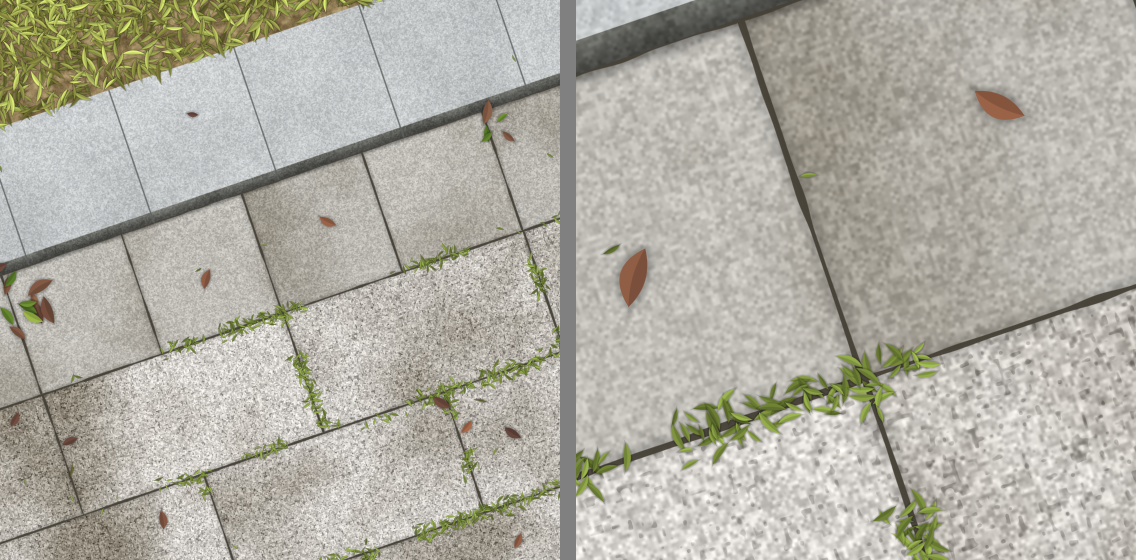
Left, the full canvas; right, a detail of the centre.
This texture is drawn by a Shadertoy shader. Its source:

```glsl
const vec2 TILT = vec2(0.9465, 0.3227);  // cosine and sine of the paving angle
const float ROW = 0.2268;
const float KERB_BACK = 0.215;
const float KERB_EDGE = 0.446;
const float KERB_FOOT = 0.465;
const int GRASS = 0, WEED = 1, FALLEN = 2, CLUSTER = 3;

struct Slab { vec2 joint; vec2 id; };

float hash(vec2 p) {
    vec3 q = fract(p.xyx * 0.1031);
    q += dot(q, q.yzx + 33.33);
    return fract((q.x + q.y) * q.z);
}

float noise(vec2 p) {
    vec2 i = floor(p), f = fract(p);
    f = f * f * (3.0 - 2.0 * f);
    return mix(mix(hash(i), hash(i + vec2(1, 0)), f.x),
               mix(hash(i + vec2(0, 1)), hash(i + 1.0), f.x), f.y);
}

float fbm(vec2 p) {
    float sum = 0.0, weight = 0.5;
    for (int i = 0; i < 4; i++) {
        sum += weight * noise(p);
        p = p * 2.03 + 17.1;
        weight *= 0.5;
    }
    return sum / 0.9375;
}

// Fine stone grain, centred on zero
float grainAt(vec2 w) {
    return 0.65 * noise(w * 430.0) + 0.35 * noise(w.yx * 210.0 + 9.0) - 0.5;
}

float jointDistance(float x, float period) {
    return abs(x - period * round(x / period));
}

float lineMask(float d, float halfWidth, float px) {
    return 1.0 - smoothstep(halfWidth - px, halfWidth + px, d);
}

// Square pavers in the first row, staggered double slabs below
Slab pavingAt(vec2 w) {
    float row = floor((w.y - KERB_FOOT) / ROW);
    bool square = row < 0.5;
    float width = square ? ROW : 2.0 * ROW;
    float x = w.x - (square ? 0.07 : 0.298 + ROW * mod(row - 1.0, 2.0));
    vec2 joint = vec2(jointDistance(x, width), jointDistance(w.y - KERB_FOOT, ROW));
    return Slab(joint, vec2(floor(x / width), row));
}

// Chance that a leaf of the given kind grows or lies at w
float cover(vec2 w, int kind) {
    if (kind == GRASS) {
        float bare = smoothstep(0.08, 0.2, w.y + 0.16 * (noise(w * 14.0) - 0.5));
        return (1.0 - 0.55 * bare) * step(w.y, KERB_BACK + 0.012 * (noise(w * 22.0) - 0.6));
    }
    if (kind == WEED) {
        Slab s = pavingAt(w);
        float d = s.id.y < 0.5 ? s.joint.y : min(s.joint.x, s.joint.y);
        float patches = smoothstep(0.42, 0.75, noise(w * 19.0 + 4.0));
        float side = smoothstep(-0.2, 0.2, w.x);
        return 0.8 * step(KERB_FOOT + 0.1, w.y) * patches * side * (1.0 - smoothstep(0.002, 0.02, d));
    }
    if (kind == FALLEN) return step(KERB_BACK, w.y) * 0.3;
    float d = min(length(w - vec2(-0.139, 0.53)), 1.6 * length(w - vec2(0.765, 0.5)));
    return 0.9 * (1.0 - smoothstep(0.02, 0.075, d));
}

float leafDistance(vec2 q, vec2 size) {
    float t = q.x / size.x;
    return abs(q.y) - size.y * (1.0 - t * t);
}

// Lays one randomly turned leaf per grid cell over the base colour
vec3 scatter(vec3 base, vec2 w, float cell, vec2 size, int kind, float seed,
             vec3 dark, vec3 light, float px) {
    for (int j = -1; j <= 1; j++)
    for (int i = -1; i <= 1; i++) {
        vec2 id = floor(w / cell) + vec2(i, j);
        vec2 key = id + seed;
        vec2 center = (id + vec2(hash(key), hash(key + 51.7))) * cell;
        if (hash(key + 7.3) > cover(center, kind)) continue;
        float angle = 6.2832 * hash(key + 23.1);
        vec2 dir = vec2(cos(angle), sin(angle)), r = w - center;
        vec2 q = vec2(dot(r, dir), dot(r, vec2(-dir.y, dir.x)));
        q.y += 0.15 * q.x * q.x / size.x;
        float d = leafDistance(q, size * mix(0.5, 1.0, hash(key + 5.9)));
        vec3 tint = mix(dark, light, hash(key + 91.3)) * (0.92 + 0.16 * smoothstep(-px, px, q.y));
        base *= 1.0 - 0.2 * smoothstep(0.7 * size.y, 0.0, d);
        base = mix(base, tint, smoothstep(px, -px, d));
    }
    return base;
}

vec3 kerbColor(vec2 w, float px) {
    float grain = grainAt(w);
    float joint = lineMask(jointDistance(w.x - 0.132, 0.2357), 0.0013, px);
    float tone = hash(vec2(floor((w.x - 0.132) / 0.2357), 3.0)) - 0.5;
    vec3 top = vec3(0.765, 0.78, 0.785) + 0.04 * tone + 0.2 * grain + 0.14 * (fbm(w * 8.0) - 0.5);
    vec3 face = vec3(0.37, 0.375, 0.355) + 0.16 * grain + 0.14 * (fbm(w * 20.0) - 0.5);
    face *= mix(1.15, 0.75, smoothstep(KERB_EDGE, KERB_FOOT, w.y));
    vec3 color = mix(top, face, smoothstep(-px, px, w.y - KERB_EDGE));
    return mix(color, vec3(0.36, 0.38, 0.37), 0.85 * joint);
}

vec3 pavingColor(vec2 w, float px) {
    Slab s = pavingAt(w);
    float rough = step(0.5, s.id.y);
    float tone = hash(s.id + 12.0) - 0.5;
    // Brown wear gathers at the lower left and in the last row
    float wear = mix(0.18, 0.6 * smoothstep(0.12, -0.16, w.x) + 0.35 * step(2.5, s.id.y), rough);
    float stain = clamp(wear + 2.0 * (fbm(w * 6.0 + s.id * 3.0) - 0.49), 0.0, 1.0);
    vec3 color = mix(vec3(0.73, 0.72, 0.695), vec3(0.83, 0.815, 0.795), rough) + 0.05 * tone;
    color = mix(color, vec3(0.51, 0.48, 0.42), 0.8 * stain);
    color += mix(0.24, 0.4, rough) * grainAt(w);
    color -= 0.17 * rough * smoothstep(0.68, 0.9, noise(w * 290.0 + 40.0));
    float d = min(s.joint.x, s.joint.y);
    color *= 1.0 - 0.15 * smoothstep(0.01, 0.0, d);
    color *= 1.0 - 0.25 * smoothstep(0.01, 0.0, w.y - KERB_FOOT);
    float halfWidth = mix(0.0009, 0.0026, noise(w * 45.0));
    return mix(color, vec3(0.27, 0.25, 0.21), 0.95 * lineMask(d, halfWidth, px));
}

void mainImage(out vec4 fragColor, in vec2 fragCoord) {
    float px = 0.8 / iResolution.y;
    vec2 p = fragCoord / iResolution.y;
    p.y = 1.0 - p.y;
    vec2 w = vec2(TILT.x * p.x - TILT.y * p.y, TILT.y * p.x + TILT.x * p.y);

    // Soil, kerb and paving
    vec3 soil = mix(vec3(0.32, 0.25, 0.14), vec3(0.8, 0.71, 0.52), fbm(w * 90.0));
    vec3 color = mix(soil, kerbColor(w, px), smoothstep(-px, px, w.y - KERB_BACK));
    color = mix(color, pavingColor(w, px), smoothstep(-px, px, w.y - KERB_FOOT));

    // Lawn and joint weeds, layered from dark to bright
    for (int i = 0; i < 6; i++) {
        float k = float(i), lift = 0.8 + 0.06 * k;
        color = scatter(color, w, 0.021, vec2(0.021, 0.0038), GRASS, 13.7 * k,
                        vec3(0.42, 0.41, 0.18) * lift, vec3(0.76, 0.82, 0.4) * lift, px);
    }
    for (int i = 0; i < 3; i++)
        color = scatter(color, w, 0.01, vec2(0.009, 0.0022), WEED, 31.3 + 9.1 * float(i),
                        vec3(0.35, 0.41, 0.16), vec3(0.6, 0.7, 0.3), px);

    // Fallen leaves and leafy clusters
    color = scatter(color, w, 0.19, vec2(0.02, 0.0085), FALLEN, 77.3,
                    vec3(0.36, 0.25, 0.22), vec3(0.62, 0.39, 0.27), px);
    color = scatter(color, w, 0.036, vec2(0.026, 0.01), CLUSTER, 5.7,
                    vec3(0.34, 0.22, 0.18), vec3(0.56, 0.39, 0.29), px);
    color = scatter(color, w, 0.032, vec2(0.022, 0.008), CLUSTER, 63.1,
                    vec3(0.3, 0.43, 0.14), vec3(0.58, 0.68, 0.26), px);
    fragColor = vec4(clamp(color, 0.0, 1.0), 1.0);
}
```
